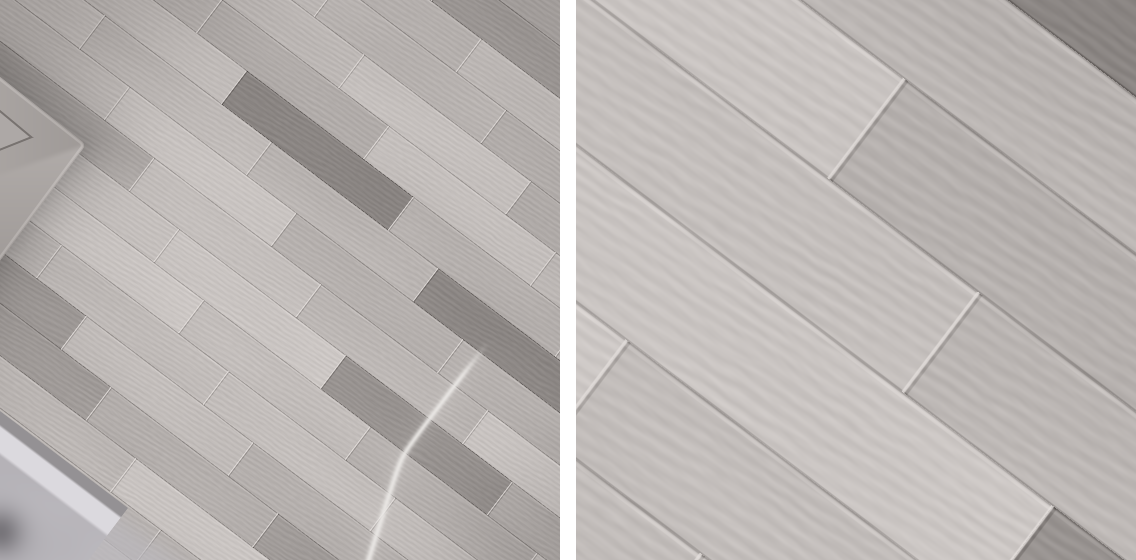
Left: the whole. Right: its middle third, enlarged.
Give the GLSL for this texture, as a three.js fragment shader.

```glsl
varying vec2 vUv;

vec2 gradient(vec2 cell) {
  vec2 q = vec2(dot(cell, vec2(127.1, 311.7)), dot(cell, vec2(269.5, 183.3)));
  return 2.0 * fract(sin(q) * 43758.55) - 1.0;
}

float gradientNoise(vec2 p) {
  vec2 i = floor(p), f = fract(p);
  vec2 w = f * f * (3.0 - 2.0 * f);
  vec2 e = vec2(1.0, 0.0);
  float low = mix(dot(gradient(i), f), dot(gradient(i + e), f - e), w.x);
  float high = mix(dot(gradient(i + e.yx), f - e.yx),
                   dot(gradient(i + 1.0), f - 1.0), w.x);
  return mix(low, high, w.y);
}

float inside(float d) {
  return 1.0 - smoothstep(-0.001, 0.001, d);
}

float line(float d, float halfWidth) {
  return 1.0 - smoothstep(halfWidth * 0.4, halfWidth * 1.6, abs(d));
}

vec3 warmGrey(float tone) {
  return vec3(tone + 0.02, tone, tone - 0.01);
}

vec3 planks(vec2 b) {
  // Stepped rows: each is shifted by a fixed part of the plank length
  float row = floor((b.y + 0.0163) / 0.0746);
  float across = b.y + 0.0163 - row * 0.0746;
  float shifted = b.x - 0.2773 - 0.112 * row;
  float column = floor(shifted / 0.3737);
  float along = shifted - column * 0.3737;

  // Quadratic integer hash; its zeros are the dark boards
  float key = mod(8.0 * (row * row - 4.0)
            + (column - 1.0) * (17.0 * row - column + 6.0) + 0.5, 37.0);
  float dark = step(key, 1.0);
  float tone = mix(0.655, 0.755, key / 37.0);
  tone -= dark * (0.125 - 0.01 * row);
  tone -= 0.12 * step(row, -6.5);

  // Wavy grain and soft blotches
  vec2 seed = vec2(column * 7.3, row * 3.7);
  float wave = gradientNoise(b * vec2(9.0, 24.0) + seed);
  float ripple = gradientNoise(b * vec2(45.0, 70.0) + seed);
  float phase = (b.y + 0.08 * b.x) * 740.0 + wave * (4.0 + 4.0 * dark) + ripple * 1.6;
  float strength = 0.7 + 0.6 * gradientNoise(b * vec2(18.0, 40.0) - seed);
  tone += 0.026 * strength * sin(phase);
  tone += 0.025 * gradientNoise(b * vec2(5.0, 16.0) - seed);
  tone += 0.022 * gradientNoise(b * vec2(90.0, 420.0));

  // Dark long seams with a pale lip, bright butt joints
  float seam = min(across, 0.0746 - across);
  float joint = min(along, 0.3737 - along);
  tone -= 0.13 * line(seam, 0.0009);
  tone += 0.04 * line(across - 0.0025, 0.0009);
  tone -= 0.10 * line(along - 0.0022, 0.0009);
  tone = mix(tone, 0.85, 0.75 * line(joint, 0.0009));
  return warmGrey(tone);
}

void main() {
  vec2 p = vec2(vUv.x, 1.0 - vUv.y);
  vec2 board = vec2(dot(p, vec2(0.797, 0.604)), dot(p, vec2(-0.604, 0.797)));
  vec3 color = planks(board);

  // Shaded corners and a broad pool of light
  color -= 0.11 * (1.0 - smoothstep(0.0, 0.6, p.x + p.y));
  color -= 0.05 * smoothstep(1.65, 2.0, p.x + p.y);
  color += 0.03 * exp(-6.0 * dot(p - vec2(0.5, 0.7), p - vec2(0.5, 0.7)));

  // Bent streak of light
  float t = p.y - 0.814;
  float bend = p.x - 0.716 + 0.537 * t - 0.225 * sqrt(t * t + 0.0004);
  float lit = smoothstep(0.605, 0.68, p.y);
  float beam = 0.75 * exp(-pow(bend / 0.0065, 2.0)) + 0.15 * exp(-abs(bend) / 0.02);
  color = mix(color, vec3(0.92, 0.91, 0.9), beam * lit);

  // Rounded cabinet corner with its shadow
  vec2 side = vec2(dot(p - vec2(0.154, 0.258), vec2(0.618, -0.786)),
                   dot(p - vec2(0.154, 0.258), vec2(0.803, 0.595)));
  vec2 corner = side + 0.01;
  float cabinet = length(max(corner, 0.0)) + min(max(corner.x, corner.y), 0.0) - 0.01;
  color *= 1.0 - 0.17 * exp(-max(cabinet, 0.0) * 24.0);
  float fold = p.y - 0.312 + 0.35 * p.x;
  vec3 top = warmGrey(0.64 - 0.25 * p.x);
  vec3 front = warmGrey(0.67 - 0.3 * (p.y - 0.26));
  vec3 body = mix(top, front, smoothstep(-0.008, 0.008, fold));
  float inset = max(dot(p - vec2(0.056, 0.245), vec2(0.64, -0.77)),
                    dot(p - vec2(0.056, 0.245), vec2(0.37, 0.93)));
  body = mix(body, warmGrey(0.66), inside(inset));
  body = mix(body, warmGrey(0.4), 0.8 * line(inset, 0.0018));
  body += 0.07 * line(cabinet + 0.004, 0.002);
  color = mix(color, body, inside(cabinet));

  // Raised kerb and the cool floor behind it
  float cool = smoothstep(0.58, 0.64, board.y);
  color = mix(color, vec3(0.73, 0.72, 0.74), 0.7 * cool);
  vec3 kerb = mix(vec3(0.58, 0.57, 0.58), vec3(0.86, 0.85, 0.87),
                  smoothstep(0.603, 0.609, board.y));
  vec3 behind = vec3(0.72, 0.71, 0.73) + 0.04 * gradientNoise(p * 9.0);
  behind -= 0.25 * exp(-dot(p - vec2(0.0, 0.95), p - vec2(0.0, 0.95)) * 600.0);
  kerb = mix(kerb, behind, smoothstep(0.642, 0.65, board.y));
  color = mix(color, kerb, inside(max(0.585 - board.y, board.x - 0.73)));

  gl_FragColor = vec4(clamp(color, 0.0, 1.0), 1.0);
}
```
